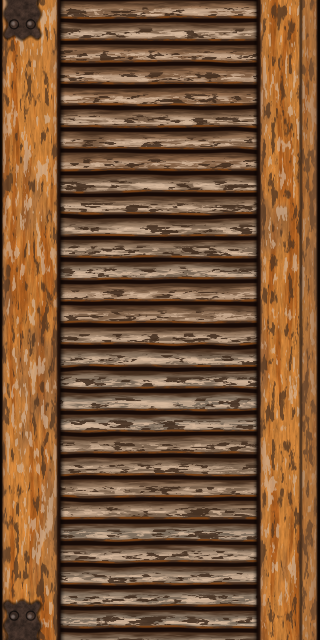
A Shadertoy shader for this texture:

```glsl
const float SLAT_COUNT = 29.4;      // slats per canvas height
const float SLAT_OFFSET = 0.0315;   // first gap below the top edge
const float SLAT_LEFT = 0.093;
const float SLAT_RIGHT = 0.404;
const float FRAME_LEFT = 0.004;
const float FRAME_RIGHT = 0.495;
const float GROOVE_X = 0.470;
const float SHADOW_WIDTH = 0.005;
const vec2 HINGE_CENTER = vec2(0.035, 0.022);
const vec2 HINGE_HALF = vec2(0.025, 0.036);

const vec3 HONEY = vec3(0.77, 0.49, 0.22);
const vec3 AMBER = vec3(0.64, 0.35, 0.12);
const vec3 TAN = vec3(0.76, 0.65, 0.55);
const vec3 GREY = vec3(0.52, 0.45, 0.38);
const vec3 BROWN = vec3(0.54, 0.37, 0.24);
const vec3 UMBER = vec3(0.30, 0.20, 0.13);
const vec3 GAP = vec3(0.09, 0.04, 0.025);
const vec3 IRON = vec3(0.23, 0.17, 0.14);

float hash(vec2 p) {
    return fract(sin(dot(p, vec2(127.1, 311.7))) * 43758.5453);
}

float noise(vec2 p) {
    vec2 i = floor(p), f = fract(p);
    f = f * f * (3.0 - 2.0 * f);
    return mix(mix(hash(i), hash(i + vec2(1, 0)), f.x),
               mix(hash(i + vec2(0, 1)), hash(i + vec2(1, 1)), f.x), f.y);
}

float fbm(vec2 p) {
    float sum = 0.0, amp = 0.533;
    for (int i = 0; i < 4; i++) {
        sum += amp * noise(p);
        p = p * 2.03 + 17.3;
        amp *= 0.5;
    }
    return sum;
}

// 1 inside [a, b], with soft ends
float band(float a, float b, float soft, float x) {
    return smoothstep(a - soft, a + soft, x) * (1.0 - smoothstep(b - soft, b + soft, x));
}

vec3 slatColor(vec2 p) {
    float s = (1.0 - p.y - SLAT_OFFSET) * SLAT_COUNT;
    s += 0.09 * (noise(p * vec2(22.0, 50.0)) - 0.5);
    float id = floor(s), t = fract(s);
    float seed = hash(vec2(id, 4.7));
    float grain = fbm(vec2(p.x * 30.0 + seed * 60.0, p.y * 260.0));
    float flakes = fbm(vec2(p.x * 55.0 + seed * 90.0, p.y * 210.0 + 40.0));
    float age = smoothstep(0.95, 0.25, p.y);

    // Shaded top, weathered face
    vec3 face = mix(BROWN, GREY, clamp(0.35 + 0.5 * age + 0.5 * (seed - 0.5), 0.0, 1.0));
    vec3 col = mix(UMBER, face, smoothstep(0.16, 0.42, t + 0.25 * (grain - 0.5)));
    float nose = band(0.48, 0.80, 0.10, t);
    col = mix(col, TAN, nose * smoothstep(0.36, 0.58, grain) * (0.65 + 0.35 * seed));
    col *= 0.82 + 0.36 * grain;

    // Peeling flakes and dark cracks
    col = mix(col, TAN * 1.12, 0.7 * nose * smoothstep(0.60, 0.68, flakes));
    float crack = smoothstep(0.42, 0.33, flakes) * band(0.38, 0.86, 0.08, t);
    col = mix(col, UMBER * 0.8, 0.85 * crack);

    // Lower lip and gap
    vec3 lip = mix(AMBER * 0.75, UMBER, smoothstep(0.35, 0.65, flakes));
    col = mix(col, lip, band(0.83, 0.95, 0.03, t));
    col = mix(col, GAP, 1.0 - band(0.12, 0.925, 0.045, t));

    float side = min(p.x - SLAT_LEFT, SLAT_RIGHT - p.x);
    return col * mix(0.45, 1.0, smoothstep(0.0, 0.010, side));
}

vec3 stileColor(vec2 p) {
    float board = step(SLAT_RIGHT, p.x) + step(GROOVE_X, p.x);
    vec2 q = p + board * vec2(3.1, 7.7);
    float grain = fbm(vec2(q.x * 130.0 + 2.0 * noise(q * 9.0), q.y * 7.0));
    float fine = fbm(q * vec2(420.0, 60.0));
    float stain = fbm(q * vec2(24.0, 9.0));
    vec3 col = mix(AMBER, HONEY, smoothstep(0.28, 0.55, grain));
    col = mix(col, BROWN, 0.55 * smoothstep(0.5, 0.72, stain));
    col *= 0.82 + 0.38 * fine;

    // Pale scrapes, dark pits, rough inner edge
    float wear = fbm(q * vec2(150.0, 38.0));
    col = mix(col, TAN * 1.08, 0.65 * smoothstep(0.61, 0.70, wear));
    float rim = smoothstep(0.016, 0.0, min(abs(p.x - SLAT_LEFT), abs(p.x - SLAT_RIGHT)));
    float edge = smoothstep(0.012, 0.0, min(p.x - FRAME_LEFT, FRAME_RIGHT - p.x));
    float pits = smoothstep(0.40, 0.28, wear - 0.12 * max(rim, edge));
    col = mix(col, UMBER, 0.75 * pits);
    col = mix(col, BROWN * (0.6 + 0.8 * wear), 0.5 * max(rim, edge));
    return board > 1.5 ? mix(col, BROWN, 0.35) : col;
}

// Scalloped iron plate, mirrored at top and bottom
vec3 addHinge(vec3 col, vec2 p, float px) {
    vec2 h = vec2(p.x, min(p.y, 1.0 - p.y)) - HINGE_CENTER;
    vec2 size = HINGE_HALF + 0.003 * cos(h.yx * vec2(190.0, 250.0));
    vec2 d = abs(h) - size + 0.006;
    float dist = length(max(d, 0.0)) + min(max(d.x, d.y), 0.0) - 0.006;
    col *= 1.0 - 0.6 * smoothstep(0.006, 0.0, dist);
    float rust = fbm(p * 170.0);
    vec3 metal = mix(IRON * 0.6, IRON * 1.5, rust);
    for (int i = 0; i < 2; i++) {
        vec2 c = h - vec2(float(i) * 0.026 - 0.013, 0.016);
        float r = length(c);
        metal *= 1.0 - 0.6 * band(0.006, 0.008, 0.001, r);
        metal += 0.22 * smoothstep(0.005, 0.001, length(c + 0.0015));
    }
    return mix(col, metal, smoothstep(px, -px, dist));
}

void mainImage(out vec4 fragColor, in vec2 fragCoord) {
    float px = 1.0 / iResolution.y;
    vec2 p = fragCoord * px;
    float opening = band(SLAT_LEFT, SLAT_RIGHT, px, p.x);
    vec3 col = mix(stileColor(p), slatColor(p), opening);

    // Joints and outer edges
    float joint = min(abs(p.x - SLAT_LEFT + 0.001), abs(p.x - SLAT_RIGHT));
    col = mix(col, GAP, 0.9 * smoothstep(SHADOW_WIDTH, 0.001, joint));
    col = mix(col, UMBER * 0.8, 0.85 * smoothstep(0.004, 0.0005, abs(p.x - GROOVE_X)));
    col = addHinge(col, p, px);
    col = mix(GAP * 0.5, col, band(FRAME_LEFT, FRAME_RIGHT, 1.5 * px, p.x));
    fragColor = vec4(clamp(col, 0.0, 1.0), 1.0);
}
```
